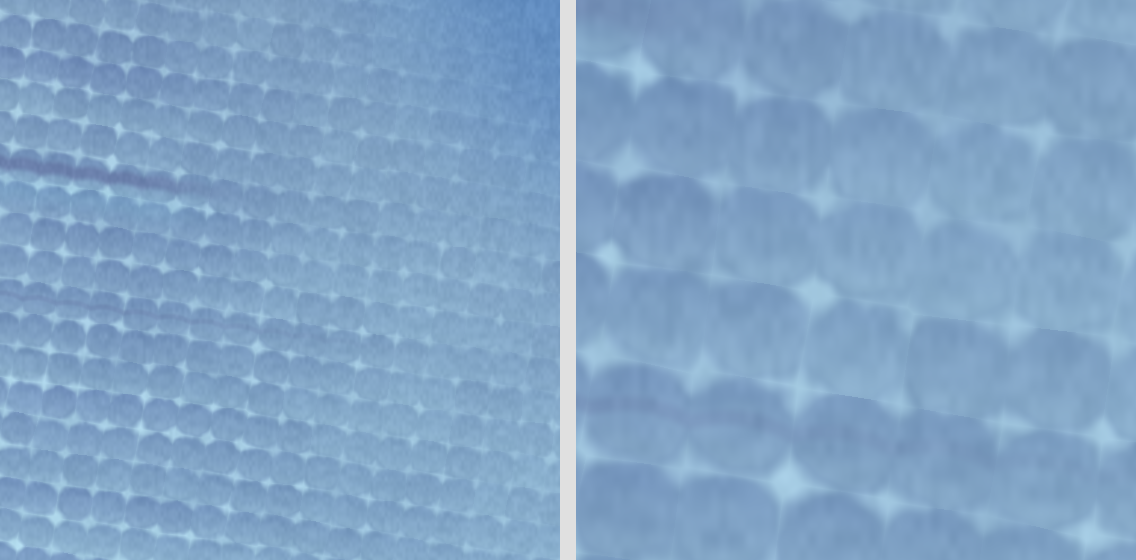
Left: the whole. Right: its middle third, enlarged.
Write a three.js fragment shader that draws this texture.

```glsl
// Soft blue embossed cloth: sloping rows of touching round dimples with creases and uneven light.
#define ACROSS vec2(0.0601, -0.0091)
#define DOWN vec2(-0.0091, -0.0576)
#define FIRST_DOT vec2(0.023, 0.945)
#define JITTER 0.05
#define DOT_RADIUS 0.565
#define EDGE_BLUR 0.105
#define DOT_COLOR vec3(0.500, 0.636, 0.767)
#define GAP_COLOR vec3(0.650, 0.800, 0.890)
#define CREASE_COLOR vec3(0.400, 0.470, 0.650)
#define CORNER_COLOR vec3(0.350, 0.530, 0.750)
#define GRAIN 0.034

varying vec2 vUv;

float hash(vec2 p) {
  p = fract(p * vec2(0.1031, 0.1137));
  p += dot(p, p.yx + 33.33);
  return fract((p.x + p.y) * p.x * 17.3);
}

float valueNoise(vec2 p) {
  vec2 i = floor(p), f = fract(p);
  f = f * f * (3.0 - 2.0 * f);
  float low = mix(hash(i), hash(i + vec2(1.0, 0.0)), f.x);
  float high = mix(hash(i + vec2(0.0, 1.0)), hash(i + 1.0), f.x);
  return mix(low, high, f.y);
}

// Canvas position to (column, row) on the slanted grid
vec2 toGrid(vec2 p) {
  vec2 d = p - FIRST_DOT;
  float det = ACROSS.x * DOWN.y - ACROSS.y * DOWN.x;
  return vec2(d.x * DOWN.y - d.y * DOWN.x, ACROSS.x * d.y - ACROSS.y * d.x) / det;
}

// Offset to the nearest jittered dot centre, and that dot's random value
vec3 nearestDot(vec2 g) {
  vec2 cell = floor(g + 0.5);
  vec3 best = vec3(9.0);
  for (int j = -1; j <= 1; j++) {
    for (int i = -1; i <= 1; i++) {
      vec2 id = cell + vec2(float(i), float(j));
      vec2 key = id + 40.0;
      vec2 shift = vec2(hash(key), hash(key + 71.0)) - 0.5;
      vec2 offset = g - id - shift * 2.0 * JITTER;
      if (dot(offset, offset) < dot(best.xy, best.xy)) best = vec3(offset, hash(key + 19.0));
    }
  }
  return best;
}

// Broad patches and row-wise folds of light from layered sines
float patches(vec2 p) {
  float along = p.y + 0.15 * p.x;
  return 0.5 * sin(7.0 * p.x + 4.0 * p.y + 1.2 * sin(5.0 * p.y))
       + 0.5 * sin(25.0 * along + sin(6.0 * p.x)) * (1.0 - 0.6 * p.x)
       + 0.2 * sin(17.0 * p.x - 13.0 * p.y);
}

// Signed height above a sloping crease with a scalloped edge
float creaseHeight(vec2 p, float start, float column) {
  return p.y - start + 0.14 * p.x - 0.006 * abs(cos(3.14159 * column));
}

void main() {
  vec2 p = vUv;
  vec2 bend = 0.002 * vec2(sin(11.0 * p.y + 3.0 * p.x), sin(9.0 * p.x + 5.0 * p.y));
  vec2 g = toGrid(p + bend);
  vec3 nearest = nearestDot(g);

  // Relief is crisp on the left and washes out to the upper right
  float relief = mix(1.0, 0.42, smoothstep(0.25, 1.0, p.x * 0.75 + p.y * 0.35));
  float left = 1.0 - smoothstep(0.05, 0.65, p.x);

  // Dimples join along a row; ragged pale gaps open at the corners
  float ragged = valueNoise(p * 85.0 + 3.0) - 0.5;
  float dist = length(nearest.xy * vec2(0.9, 1.0)) + 0.11 * ragged;
  float radius = DOT_RADIUS - 0.035 * left;
  float gap = smoothstep(radius - EDGE_BLUR, radius + EDGE_BLUR, dist);
  float gapLight = 0.6 + 0.6 * valueNoise(g + 40.5);
  vec3 color = mix(DOT_COLOR, GAP_COLOR, gap * gapLight * relief);
  color += (1.0 - relief) * vec3(0.018, 0.024, 0.022);

  // Shaded upper rim, lit lower rim
  float rim = smoothstep(0.12, 0.38, dist) * (1.0 - smoothstep(0.40, 0.56, dist));
  float facing = nearest.y / max(length(nearest.xy), 0.05);
  color += rim * facing * relief * vec3(0.034, 0.038, 0.022);
  color += (nearest.z - 0.5) * (1.0 - gap) * vec3(0.020, 0.026, 0.020);

  // Some rows sink deeper on the left
  float rowDepth = hash(vec2(floor(g.y + 0.5) + 50.0, 7.0));
  color -= left * rowDepth * (1.0 - gap) * vec3(0.030, 0.045, 0.014);

  // Uneven light, dark upper right corner, bright lower half
  color += patches(p) * vec3(0.018, 0.021, 0.013);
  color += (0.45 - p.y) * vec3(0.025, 0.042, 0.034);
  float corner = smoothstep(0.45, 1.05, p.x * p.y);
  color = mix(color, CORNER_COLOR, 0.85 * corner);

  // Deep crease with a pale fold beneath it
  float deep = creaseHeight(p, 0.708, g.x);
  float deepFade = 1.0 - smoothstep(0.22, 0.46, p.x);
  float deepLine = 1.0 - smoothstep(0.004, 0.018, abs(deep));
  float paleFold = exp(-pow(abs(deep + 0.045) / 0.026, 2.0));
  color += paleFold * deepFade * vec3(0.022, 0.050, 0.036);
  color = mix(color, CREASE_COLOR, 0.75 * deepLine * deepFade);

  // Fine crease that fades across the middle
  float fine = creaseHeight(p, 0.472, g.x);
  float fineLine = 1.0 - smoothstep(0.001, 0.008, abs(fine));
  color = mix(color, CREASE_COLOR, 0.32 * fineLine * (1.0 - smoothstep(0.2, 0.85, p.x)));

  // Woven grain, drawn out vertically
  float grain = valueNoise(p * vec2(190.0, 110.0)) + valueNoise(p * 75.0 + 9.0) - 1.0;
  gl_FragColor = vec4(color + GRAIN * grain, 1.0);
}
```
